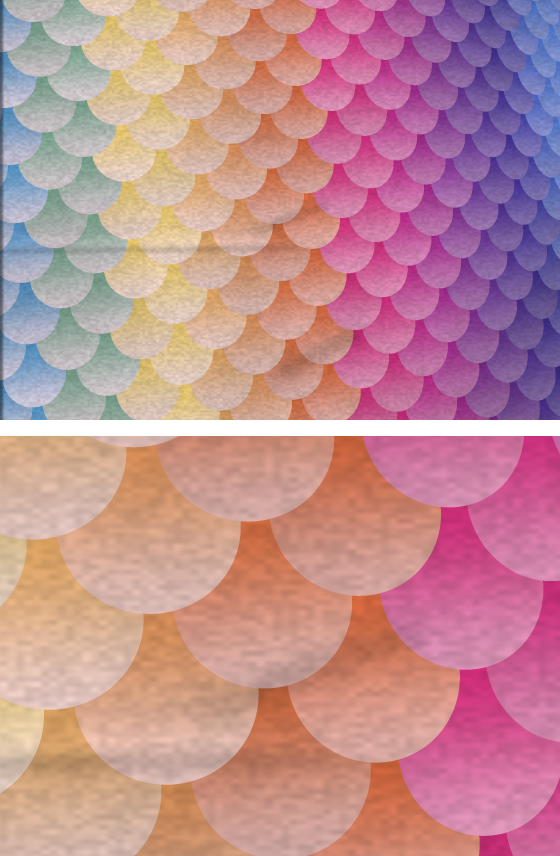
Top: the whole. Bottom: its middle third, enlarged.
This pattern is drawn by a WebGL 1 fragment shader. Its source:

```glsl
precision highp float;
// Rainbow fish-scale print on woven cloth, receding to the right, with soft creases.

uniform vec2 u_resolution;

const vec2 SCALE_RADIUS = vec2(0.86, 0.525); // in columns, rows
const float PALE_LEFT = 0.84;                // whitening at scale tips
const float PALE_RIGHT = 0.40;
const float THREADS = 190.0;                 // threads per canvas height
const float WEAVE_DEPTH = 0.13;
const float SCALE_VARIATION = 0.06;
const int SAMPLES = 3;                       // antialiasing grid side

const vec3 PALE = vec3(0.88, 0.80, 0.84);
const vec3 SKY = vec3(0.31, 0.55, 0.74);
const vec3 SAGE = vec3(0.46, 0.62, 0.54);
const vec3 YELLOW = vec3(0.86, 0.74, 0.40);
const vec3 APRICOT = vec3(0.83, 0.57, 0.35);
const vec3 ORANGE = vec3(0.81, 0.39, 0.23);
const vec3 PINK = vec3(0.79, 0.17, 0.46);
const vec3 MAGENTA = vec3(0.64, 0.15, 0.53);
const vec3 PURPLE = vec3(0.40, 0.19, 0.56);
const vec3 INDIGO = vec3(0.25, 0.18, 0.56);
const vec3 AZURE = vec3(0.29, 0.44, 0.78);

float hash(vec2 p) {
  vec3 q = fract(p.xyx * 0.1031);
  q += dot(q, q.yzx + 33.33);
  return fract((q.x + q.y) * q.z);
}

float noise(vec2 p) {
  vec2 i = floor(p);
  vec2 f = fract(p);
  f = f * f * (3.0 - 2.0 * f);
  vec2 e = vec2(1.0, 0.0);
  return mix(mix(hash(i), hash(i + e), f.x),
             mix(hash(i + e.yx), hash(i + e.xx), f.x), f.y);
}

// Column hue, left to right
vec3 dye(float column) {
  vec3 c = mix(SKY, SAGE, smoothstep(0.0, 1.0, column));
  c = mix(c, YELLOW, smoothstep(2.0, 3.0, column));
  c = mix(c, APRICOT, smoothstep(4.0, 5.5, column));
  c = mix(c, ORANGE, smoothstep(5.5, 7.5, column));
  c = mix(c, PINK, smoothstep(8.0, 9.0, column));
  c = mix(c, MAGENTA, smoothstep(9.5, 12.0, column));
  c = mix(c, PURPLE, smoothstep(11.5, 14.0, column));
  c = mix(c, INDIGO, smoothstep(13.5, 16.0, column));
  return mix(c, AZURE, smoothstep(16.0, 19.0, column));
}

// Canvas position (y down) to column and row of the receding cloth
vec2 clothCoords(vec2 p) {
  float lean = 0.10 + 0.04 * pow(max(p.x, 0.0), 4.0);
  float x = p.x - lean * (p.y - 0.5);
  float x5 = x * x * x * x * x;
  float column = 11.2 * x + 0.85 * x5 - 0.47;
  float d = p.y - (0.536 - 0.125 * x + 0.03 * x * x);
  float row = d * (7.1 + 0.6 * x + 0.5 * x5) * (1.0 - 0.09 * d);
  return vec2(column, row);
}

// Upper scales overlap lower ones, so the highest covering tip wins
vec3 scales(vec2 uv) {
  float nearest = floor(uv.x + 0.5);
  float tip = 1000.0;
  float column = nearest;
  for (int i = -1; i <= 1; i++) {
    float c = nearest + float(i);
    float du = (uv.x - c) / SCALE_RADIUS.x;
    if (abs(du) < 1.0) {
      float rise = SCALE_RADIUS.y * (1.0 - sqrt(1.0 - du * du));
      float offset = 0.5 * mod(c, 2.0);
      float t = ceil(uv.y + rise - offset) + offset;
      if (t < tip) {
        tip = t;
        column = c;
      }
    }
  }
  float along = clamp(uv.y - tip + 1.0, 0.0, 1.0);
  float pale = mix(PALE_LEFT, PALE_RIGHT, smoothstep(2.0, 17.0, column));
  vec3 color = mix(dye(column), PALE, pale * smoothstep(-0.05, 1.05, along));
  return color * (1.0 + SCALE_VARIATION * (hash(vec2(column, tip * 2.0) + 40.0) - 0.5));
}

float weave(vec2 p) {
  vec2 t = p * THREADS;
  float grain = noise(t * vec2(0.8, 1.3)) + 0.5 * noise(t * vec2(0.4, 1.0) + 17.0);
  return 1.0 + WEAVE_DEPTH * (grain - 0.75);
}

float crease(vec2 p, vec2 a, vec2 b, float width) {
  vec2 ab = b - a;
  float h = clamp(dot(p - a, ab) / dot(ab, ab), 0.0, 1.0);
  float d = length(p - a - ab * h) / width;
  return exp(-d * d) * smoothstep(0.0, 0.2, h) * smoothstep(1.0, 0.8, h);
}

// Folds, uneven light and the shaded lower right
float lighting(vec2 p) {
  float light = 0.97 + 0.09 * (noise(p * vec2(5.0, 3.0) + 3.0) - 0.5);
  light -= 0.12 * crease(p, vec2(-0.1, 0.60), vec2(0.80, 0.59), 0.008);
  light += 0.05 * crease(p, vec2(-0.1, 0.575), vec2(0.70, 0.57), 0.012);
  light -= 0.12 * crease(p, vec2(0.58, 0.56), vec2(0.80, 0.48), 0.015);
  light -= 0.14 * crease(p, vec2(0.64, 0.90), vec2(0.88, 0.78), 0.022);
  light -= 0.14 * smoothstep(1.3, 1.75, p.x * 0.8 + p.y * 0.75);
  return light * mix(0.55, 1.0, smoothstep(0.002, 0.012, p.x));
}

void main() {
  vec3 sum = vec3(0.0);
  for (int j = 0; j < SAMPLES; j++) {
    for (int i = 0; i < SAMPLES; i++) {
      vec2 jitter = (vec2(float(i), float(j)) + 0.5) / float(SAMPLES) - 0.5;
      vec2 p = (gl_FragCoord.xy + jitter) / u_resolution.y;
      p.y = 1.0 - p.y;
      sum += scales(clothCoords(p)) * weave(p) * lighting(p);
    }
  }
  gl_FragColor = vec4(sum / float(SAMPLES * SAMPLES), 1.0);
}
```
